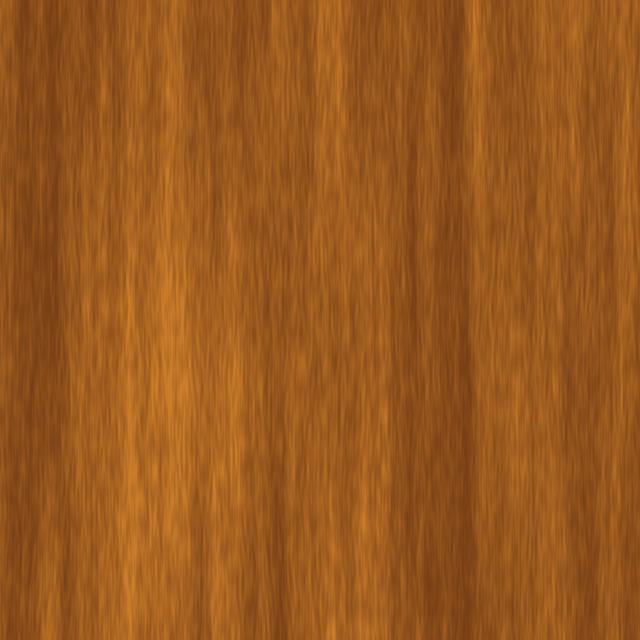
Reproduce this texture procedurally as a three.js fragment shader.

```glsl
// Warm brown wood with straight upright grain, from soft bands to fine fibres.
// Gradient noise stretched vertically is summed in two layers, long streaks and
// short crisp fibres, then mapped from a dark to a golden tone.

varying vec2 vUv;

// Random unit gradient for a lattice cell
vec2 cellGradient(vec2 cell) {
  vec3 p = fract(cell.xyx * vec3(0.1031, 0.1030, 0.0973));
  p += dot(p, p.yzx + 33.33);
  float angle = 6.28318 * fract((p.x + p.y) * p.z);
  return vec2(cos(angle), sin(angle));
}

float gradientNoise(vec2 p) {
  vec2 cell = floor(p);
  vec2 f = fract(p);
  vec2 fade = f * f * f * (f * (f * 6.0 - 15.0) + 10.0);
  vec2 right = vec2(1.0, 0.0);
  vec2 up = vec2(0.0, 1.0);
  float bottom = mix(dot(cellGradient(cell), f),
                     dot(cellGradient(cell + right), f - right), fade.x);
  float top = mix(dot(cellGradient(cell + up), f - up),
                  dot(cellGradient(cell + 1.0), f - 1.0), fade.x);
  return mix(bottom, top, fade.y);
}

// Long soft bands and narrow streaks, about 4 to 40 across
float streaks(vec2 p) {
  vec2 frequency = vec2(4.5, 0.5);
  float amplitude = 0.55;
  float sum = 0.0;
  for (int i = 0; i < 4; i++) {
    vec2 offset = vec2(17.37, 41.73) * (float(i) + 1.0);
    sum += amplitude * gradientNoise(p * frequency + offset);
    frequency *= vec2(2.05, 1.5);
    amplitude *= 0.9;
  }
  return sum;
}

// Short fibres, growing stronger as they get finer
float fibres(vec2 p) {
  vec2 frequency = vec2(66.0, 3.5);
  float amplitude = 0.17;
  float sum = 0.0;
  for (int i = 0; i < 3; i++) {
    vec2 offset = vec2(53.19, 29.41) * (float(i) + 1.0);
    sum += amplitude * gradientNoise(p * frequency + offset);
    frequency *= vec2(1.95, 2.6);
    amplitude *= 1.55;
  }
  return sum;
}

void main() {
  // Slight sway of the otherwise straight grain
  vec2 p = vUv;
  p.x += 0.006 * gradientNoise(vUv * vec2(5.0, 2.5) + 7.3);

  // Brightness leans to the dark side, with sparse golden streaks
  float grain = streaks(p) + fibres(p);
  float tone = clamp(0.375 + grain + 0.3 * grain * grain, -0.1, 1.1);

  vec3 darkWood = vec3(0.500, 0.272, 0.094);
  vec3 goldenWood = vec3(0.765, 0.467, 0.156);
  gl_FragColor = vec4(mix(darkWood, goldenWood, tone), 1.0);
}
```
